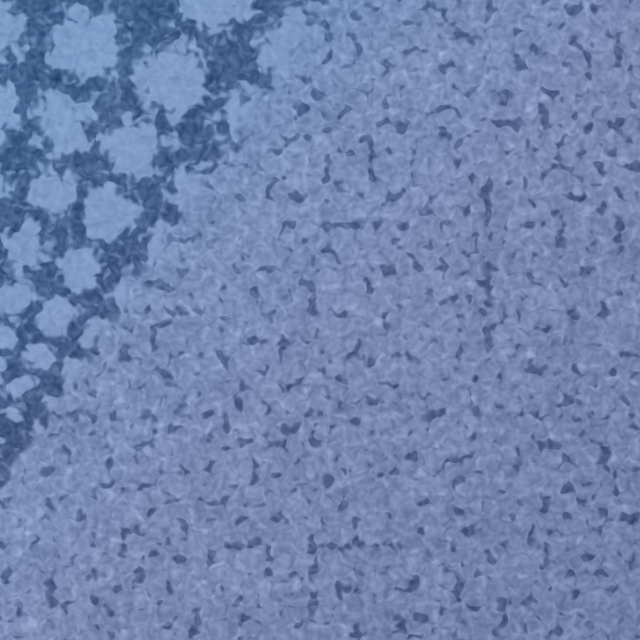
Give the GLSL for this texture, as a WebGL 2 fragment shader.

```glsl
#version 300 es
precision highp float;
// Speckled blue frosty ground with a receding band of pale studs on dark at the upper left.

uniform vec2 u_resolution;
out vec4 fragColor;

const vec2 VANISHING_POINT = vec2(-0.104, 0.089);
const vec2 STUD_STEP = vec2(0.166, 0.158);   // angle, log radius
const vec2 STUD_ORIGIN = vec2(1.13, -0.139);
const float BAND_ANGLE = 0.965;

uint scramble(uint n) {
  n = n * 747796405u + 2891336453u;
  n = ((n >> ((n >> 28u) + 4u)) ^ n) * 277803737u;
  return (n >> 22u) ^ n;
}

float hash(vec2 cell) {
  ivec2 c = ivec2(cell);
  return float(scramble(uint(c.x) + scramble(uint(c.y))) >> 8u) / 16777216.0;
}

float slope(vec2 cell, vec2 offset) {
  float angle = 6.28319 * hash(cell);
  return dot(vec2(cos(angle), sin(angle)), offset);
}

// Gradient noise, about -0.7 to 0.7
float noise(vec2 p) {
  vec2 i = floor(p), f = p - i;
  vec2 w = f * f * f * (f * (f * 6.0 - 15.0) + 10.0);
  vec2 e = vec2(1.0, 0.0);
  float low = mix(slope(i, f), slope(i + e, f - e), w.x);
  float high = mix(slope(i + e.yx, f - e.yx), slope(i + 1.0, f - 1.0), w.x);
  return mix(low, high, w.y);
}

vec2 warp(vec2 p, float frequency, float amount) {
  return p + amount * vec2(noise(p * frequency + 17.0), noise(p * frequency + 71.0));
}

// Fine brightness variation of the grains
float grain(vec2 p) {
  return 0.085 * noise(p * 62.0 + 5.0) + 0.085 * noise(p * 118.0 + 31.0)
       + 0.04 * noise(p * 14.0 + 9.0);
}

// Small dark clumps, denser in some places
float darkSpecks(vec2 p) {
  float field = noise(p * 44.0 + 40.0) + 0.4 * noise(p * 92.0 + 3.0);
  return smoothstep(0.15, 0.46, field + 0.16 * noise(p * 7.0 + 60.0));
}

float paleFlecks(vec2 p) {
  return smoothstep(0.18, 0.5, noise(p * 55.0 + 120.0) + 0.3 * noise(p * 110.0 + 8.0));
}

// 1 inside the ragged studs of the receding grid
float studs(vec2 polar, float radius, float rough) {
  vec2 grid = (polar - STUD_ORIGIN) / STUD_STEP;
  vec2 id = floor(grid + 0.5);
  vec2 jitter = vec2(hash(id + 200.0), hash(id + 300.0)) - 0.5;
  vec2 local = grid - id - 0.14 * jitter;
  float size = 0.39 * smoothstep(0.1, 0.42, radius) + 0.07 * (hash(id + 400.0) - 0.5);
  return 1.0 - smoothstep(size - 0.08, size + 0.09, length(local) + rough);
}

void main() {
  vec2 p = gl_FragCoord.xy / u_resolution.y;
  vec2 q = warp(p, 50.0, 0.007);

  // Speckled ground, a little dimmer toward the lower right
  float dim = smoothstep(-0.4, 1.0, p.x - p.y);
  float fine = grain(q);
  float specks = darkSpecks(q);
  float tone = mix(0.56, 0.515, dim) + fine - 0.165 * specks + 0.055 * paleFlecks(q);

  // Band of studs in coordinates that shrink toward the vanishing point
  vec2 ray = warp(p, 22.0, 0.016) - VANISHING_POINT;
  float radius = length(ray);
  vec2 polar = vec2(atan(ray.y, ray.x), log(radius));
  float ragged = 0.3 * noise(q * 38.0 + 80.0) + 0.2 * noise(q * 80.0 + 90.0);
  float band = smoothstep(-0.02, 0.03, polar.x - BAND_ANGLE + 0.05 * ragged)
             * smoothstep(0.1, 0.18, radius);
  float stud = studs(polar, radius, ragged);
  float hollowTone = 0.37 + 1.1 * fine + 0.11 * paleFlecks(q + 0.37) - 0.03 * specks;
  float studTone = 0.605 + 0.5 * fine - 0.03 * specks;
  tone = mix(tone, mix(hollowTone, studTone, stud), band);

  // Slate blue ramp, cooler at the upper left and more violet at the lower right
  vec3 colour = vec3(tone - 0.083, tone, tone + 0.16);
  vec3 cool = vec3(-0.02, 0.008, 0.025);
  vec3 violet = vec3(0.012, -0.008, -0.008);
  colour += mix(cool, violet, smoothstep(-0.8, 0.2, p.x - p.y));
  fragColor = vec4(clamp(colour, 0.0, 1.0), 1.0);
}
```
